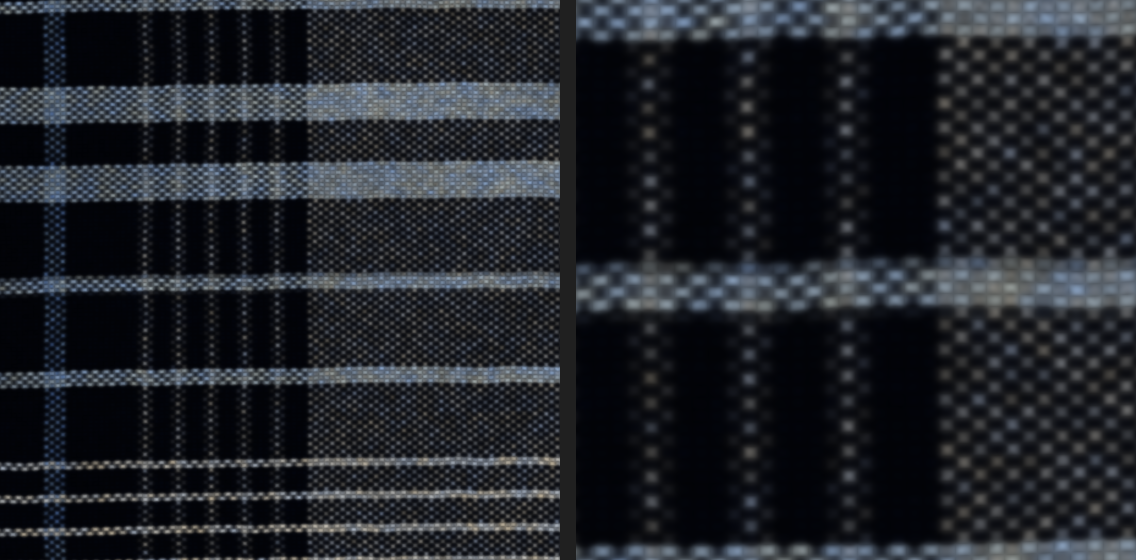
Left: the whole. Right: its middle third, enlarged.
Reproduce this texture procedurally as a WebGL 2 fragment shader.

```glsl
#version 300 es
precision highp float;
// Plain-weave plaid cloth: pale and dark threads cross in uneven stripes.
// Each crossing shows its upper thread as a soft oval float; neighbouring
// floats are blended, then shaded by thread relief and fibre noise.
uniform vec2 u_resolution;
out vec4 fragColor;

const vec2 THREADS = vec2(102.0, 136.0);
const vec3 DARK = vec3(0.008, 0.014, 0.036);
const vec3 WARP_GREY = vec3(0.36, 0.37, 0.385);
const vec3 WARP_BLUE = vec3(0.23, 0.31, 0.43);
const vec3 WEFT_BLUE = vec3(0.49, 0.55, 0.61);
const vec3 WEFT_WHITE = vec3(0.62, 0.62, 0.61);

float hash(vec2 p) {
  vec3 q = fract(p.xyx * vec3(0.1031, 0.103, 0.0973));
  q += dot(q, q.yzx + 33.33);
  return fract((q.x + q.y) * q.z);
}

float noise(vec2 p) {
  vec2 cell = floor(p), f = fract(p);
  f = f * f * (3.0 - 2.0 * f);
  float low = mix(hash(cell), hash(cell + vec2(1, 0)), f.x);
  float high = mix(hash(cell + vec2(0, 1)), hash(cell + vec2(1, 1)), f.x);
  return mix(low, high, f.y);
}

// Coverage of a stripe, softened over a fraction of one thread
float stripe(float pos, float center, float halfWidth) {
  return 1.0 - smoothstep(-0.002, 0.002, abs(pos - center) - halfWidth);
}

// Vertical threads: one blue stripe, five narrow ones, one broad field
vec3 warpColor(float x) {
  float pale = smoothstep(0.544, 0.549, x);
  for (int k = 0; k < 5; k++)
    pale = max(pale, stripe(x, 0.260 + 0.0588 * float(k), 0.0092));
  vec3 color = mix(DARK, WARP_GREY, pale);
  return mix(color, WARP_BLUE, stripe(x, 0.0964, 0.0205));
}

// Horizontal threads: two wide bands, two medium, four thin white lines
vec3 weftColor(float y) {
  float blue = stripe(y, 0.997, 0.0105);
  float white = 0.0;
  for (int k = 0; k < 2; k++) {
    float n = float(k);
    blue = max(blue, stripe(y, 0.8215 - 0.1395 * n, 0.0325));
    blue = max(blue, stripe(y, 0.497 - 0.165 * n, 0.0142));
  }
  for (int k = 0; k < 4; k++)
    white = max(white, stripe(y, 0.1745 - 0.0575 * float(k), 0.0070));
  return mix(mix(DARK, WEFT_BLUE, blue), WEFT_WHITE, white);
}

// Blend the floats of the nine nearest crossings
vec3 weave(vec2 p) {
  vec2 base = floor(p);
  vec3 sum = vec3(0.0);
  float total = 0.0;
  for (int j = -1; j <= 1; j++) {
    for (int i = -1; i <= 1; i++) {
      vec2 id = base + vec2(i, j);
      vec2 offset = p - id - 0.5;
      vec2 place = (id + 0.5) / THREADS;
      bool warpOver = mod(id.x + id.y, 2.0) < 0.5;
      vec3 color = warpOver ? warpColor(place.x) : weftColor(place.y);
      offset *= warpOver ? vec2(1.12, 0.9) : vec2(0.85, 1.1);
      float weight = exp(-3.3 * dot(offset, offset)) * (warpOver ? 0.65 : 1.0);

      // Uneven yarn: brightness per float, warm or cool tint per patch
      float uneven = warpOver ? 0.55 : 0.18;
      color *= 1.0 + uneven * (hash(id + 7.0) - 0.5);
      float tint = noise(id * 0.55 + 40.0) - 0.5;
      color *= 1.0 + tint * vec3(0.20, 0.04, -0.22);
      sum += color * weight;
      total += weight;
    }
  }
  return sum / total;
}

void main() {
  vec2 uv = gl_FragCoord.xy / u_resolution;

  // Cloth sags at the left and its threads wander slightly
  vec2 cloth = uv;
  cloth.y += 0.010 * (1.0 - uv.x) * (1.0 - uv.x);
  cloth.x += 0.0035 * (noise(uv * vec2(5.0, 18.0)) - 0.5);
  cloth.y += 0.0030 * (noise(uv * vec2(22.0, 6.0) + 60.0) - 0.5);

  vec2 p = cloth * THREADS;
  vec3 color = weave(p);

  // Raised thread centres, fibre grain and broad wear
  vec2 ridge = abs(sin(3.14159265 * p));
  color *= 0.82 + 0.24 * ridge.x * ridge.y;
  color *= 0.93 + 0.14 * noise(uv * 260.0);
  color *= 0.90 + 0.18 * noise(uv * 7.0 + 15.0);
  color *= 0.94 + 0.08 * smoothstep(0.0, 0.6, uv.x);
  fragColor = vec4(color, 1.0);
}
```
